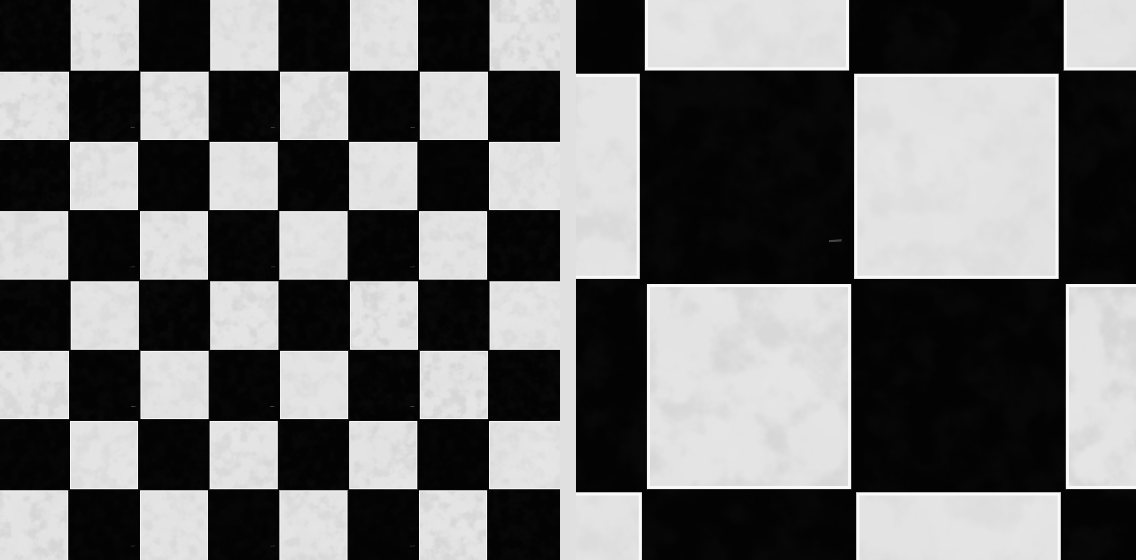
Left, the full canvas; right, a detail of the centre.
A Shadertoy shader for this pattern:

```glsl
// Worn checkerboard: eight by eight black and off-white tiles with thin bright rims.

const float TILES = 8.0;
const vec2 PITCH = vec2(0.12467, 0.12461);      // tile spacing, canvas units
const vec2 BOARD_START = vec2(0.0, 0.0021);     // measured from the top left
const vec2 HALF_TILE = vec2(0.488, 0.490);      // light tile, in spacings
const float RIM_WIDTH = 0.015;

const vec3 BLACK = vec3(0.012);
const vec3 OFF_WHITE = vec3(0.892);
const vec3 RIM_WHITE = vec3(0.975);
const vec3 CHIP_GREY = vec3(0.27);

float hash(vec2 p) {
    vec3 q = fract(p.xyx * 0.1031);
    q += dot(q, q.yzx + 33.33);
    return fract((q.x + q.y) * q.z);
}

float valueNoise(vec2 p) {
    vec2 i = floor(p);
    vec2 f = fract(p);
    f = f * f * (3.0 - 2.0 * f);
    float low = mix(hash(i), hash(i + vec2(1, 0)), f.x);
    float high = mix(hash(i + vec2(0, 1)), hash(i + vec2(1, 1)), f.x);
    return mix(low, high, f.y);
}

float fbm(vec2 p) {
    float sum = 0.0;
    float amplitude = 0.5;
    for (int octave = 0; octave < 4; octave++) {
        sum += amplitude * valueNoise(p);
        p = mat2(1.6, 1.2, -1.2, 1.6) * p + 17.3;
        amplitude *= 0.5;
    }
    return sum / 0.9375;
}

// Coverage of a shape from its signed distance
float fill(float dist, float blur) {
    return 1.0 - smoothstep(-0.5 * blur, 0.5 * blur, dist);
}

float boxDistance(vec2 p, vec2 halfSize) {
    vec2 d = abs(p) - halfSize;
    return max(d.x, d.y);
}

// Light tile distance; sides on the canvas border run off the edge
float tileDistance(vec2 local, vec2 cell) {
    vec2 drift = vec2(-0.010 * step(2.0, mod(cell.y, 4.0)),
                      0.005 * (1.0 - mod(cell.y, 2.0)));
    vec2 d = abs(local - drift) - HALF_TILE;
    vec2 neighbour = cell + sign(local);
    vec2 offBoard = step(0.5 * TILES, abs(neighbour - 0.5 * (TILES - 1.0)));
    d = mix(d, vec2(-1.0), offBoard);
    return max(d.x, d.y);
}

// Small pale scratch near the lower right of alternate black tiles
float chipMask(vec2 local, vec2 cell, float blur) {
    float present = mod(cell.x, 2.0) * mod(cell.y, 2.0) * step(cell.x, TILES - 2.0);
    vec2 centre = vec2(0.400 + 0.012 * hash(cell + 5.0), 0.308);
    vec2 p = local - centre;
    p.y += 0.06 * p.x;
    return present * fill(boxDistance(p, vec2(0.03, 0.005)), blur);
}

vec3 lightSurface(vec2 p, float wear) {
    float blotches = smoothstep(0.40, 0.78, fbm(p * 8.0));
    float cloud = fbm(p * 2.5 + 31.0) - 0.5;
    return OFF_WHITE - 0.055 * wear * blotches + 0.025 * cloud;
}

vec3 darkSurface(vec2 p, float wear) {
    return BLACK + 0.022 * wear * smoothstep(0.35, 0.8, fbm(p * 9.0 + 71.0));
}

void mainImage(out vec4 fragColor, in vec2 fragCoord) {
    // Canvas position measured downward from the top left
    vec2 uv = fragCoord / iResolution.xy;
    vec2 p = (vec2(uv.x, 1.0 - uv.y) - BOARD_START) / PITCH;
    float blur = 1.0 / (PITCH.y * iResolution.y);

    vec2 cell = clamp(floor(p), 0.0, TILES - 1.0);
    vec2 local = p - cell - 0.5;
    float isLight = mod(cell.x + cell.y, 2.0);
    float wear = mix(0.4, 1.0, hash(cell + 11.0));

    // Black ground with scratches
    vec3 color = darkSurface(p + 20.0, wear);
    color = mix(color, CHIP_GREY, chipMask(local, cell, blur));

    // Light tile and its rim
    float dist = tileDistance(local, cell);
    float rim = 1.0 - fill(dist + RIM_WIDTH, blur);
    vec3 tile = mix(lightSurface(p + cell * 13.0 + 40.0, wear), RIM_WHITE, rim);
    color = mix(color, tile, isLight * fill(dist, blur));

    fragColor = vec4(color, 1.0);
}
```
